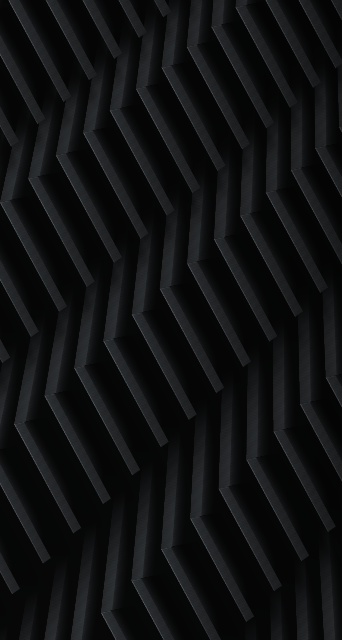
Write a WebGL 1 fragment shader that draws this pattern.

```glsl
precision highp float;
// Dark rows of bent slats climbing to the right, with edge glints and soft shadow gaps.
uniform vec2 u_resolution;

const float CANVAS_UNITS = 768.0;  // canvas height in design units, y points down
const int ROWS = 5;
const int BARS = 19;
const float FIRST_BAR = -3.0;
const vec2 PATTERN_SHIFT = vec2(-5.0, 1.0);
const float FACE_WIDTH = 13.0;
const float MITRE_SLOPE = 0.22;
const float END_SLOPE = 0.5;
const vec2 LOWER_ARM = vec2(71.0, 131.0);
const float UPPER_LENGTH = 165.0;
const float GAP_WIDTH = 34.0;
const float GLOW_REACH = 9.0;
const float BACKGROUND = 0.026;
const float UPPER_LIGHT = 0.185;
const float LOWER_LIGHT = 0.166;
const float GLINT_LIGHT = 0.37;
const float GRAIN = 0.012;
const vec3 TINT = vec3(0.94, 1.0, 1.06);

// Layered sines give the fine wear on the edges.
float wear(vec2 p) {
  float s = sin(p.x * 1.7 + 2.0 * sin(p.y * 0.61));
  s += sin(p.y * 1.3 + 2.0 * sin(p.x * 0.83));
  s += sin((p.x + p.y) * 2.1);
  return s / 3.0;
}

// Smooth coverage of the interval from lo to hi.
float band(float x, float lo, float hi, float aa) {
  return smoothstep(lo - aa, lo + aa, x) * (1.0 - smoothstep(hi - aa, hi + aa, x));
}

// Elbow of one bar; rows fan out downward and curve along their length.
vec2 elbowAt(float row, float bar) {
  vec2 base = vec2(22.0, 508.0) + row * (vec2(11.7, 295.7)
            + row * (vec2(-13.5, 41.0) + row * vec2(-8.2, 11.3)));
  vec2 pitch = vec2(36.7 + 2.55 * row, -34.5 - row * (6.55 + 0.95 * row));
  vec2 bend = vec2(-0.35 - 0.045 * row, 0.4 + 0.08 * row);
  return base + bar * (pitch + bar * bend) + PATTERN_SHIFT;
}

// Upper arm: lit near the elbow, fading into the row above.
float upperArm(float shade, vec2 q, float lean, float row, float aa) {
  float rise = -q.y - MITRE_SLOPE * q.x;
  float x = q.x + lean * q.y;
  float t = clamp(rise / (UPPER_LENGTH + 16.0 * row), 0.0, 1.0);
  float above = smoothstep(-aa, aa, rise);
  float fade = 1.0 - smoothstep(0.12, 1.0, t);
  float side = max(x - FACE_WIDTH, 0.0);
  float glow = 0.125 * fade * exp(-side / GLOW_REACH) * step(0.0, x);
  shade = max(shade, glow * above);
  float face = UPPER_LIGHT * fade * mix(0.8, 1.0, clamp(x / FACE_WIDTH, 0.0, 1.0));
  float cover = band(x, 0.0, FACE_WIDTH, aa) * above * smoothstep(0.0, 0.25, fade);
  return mix(shade, max(face, BACKGROUND), cover);
}

// Lower arm: a crisp slat with a glinting left edge and a shaded gap beside it.
float lowerArm(float shade, vec2 q, vec2 arm, float aa) {
  float drop = q.y + MITRE_SLOPE * q.x;
  float x = q.x - q.y * arm.x / arm.y;
  float t = q.y / arm.y;
  float below = smoothstep(-aa, aa, drop);
  float side = max(x - FACE_WIDTH, 0.0);

  // Shadow and soft light in the gap
  float gap = smoothstep(0.0, 4.0, x) * (1.0 - smoothstep(GAP_WIDTH, GAP_WIDTH + 16.0, x));
  gap *= below * (1.0 - smoothstep(0.7, 1.1, t));
  shade = mix(shade, BACKGROUND * 0.75, 0.8 * gap);
  float glow = 0.095 * exp(-side / GLOW_REACH) * step(0.0, x);
  shade = max(shade, glow * below * (1.0 - smoothstep(0.45, 1.0, t)));

  // Face with a slanted end
  float inside = below * (1.0 - smoothstep(-aa, aa, q.y - arm.y + END_SLOPE * x));
  float face = LOWER_LIGHT * mix(1.06, 0.82, clamp(t, 0.0, 1.0));
  face *= mix(1.0, 0.88, smoothstep(0.0, FACE_WIDTH, x));
  shade = mix(shade, face, band(x, 0.0, FACE_WIDTH, aa) * inside);

  // Worn glints along the left edge and the fold
  float edge = band(x, -0.2, 1.2, aa) * (0.62 + 0.38 * wear(q * 1.9 + arm));
  edge *= 1.0 - 0.65 * smoothstep(0.2, 1.0, t);
  float fold = 0.3 * band(drop, -0.3, 0.9, aa) * band(x, 0.0, FACE_WIDTH, aa);
  return mix(shade, GLINT_LIGHT, max(edge, fold) * inside);
}

void main() {
  float unit = CANVAS_UNITS / u_resolution.y;
  vec2 p = vec2(gl_FragCoord.x, u_resolution.y - gl_FragCoord.y) * unit;
  float aa = 0.55 * unit;
  float shade = BACKGROUND;

  // Lower rows first, so each row overlaps the one beneath it
  for (int r = 0; r < ROWS; r++) {
    float row = 2.0 - float(r);
    for (int b = 0; b < BARS; b++) {
      float bar = FIRST_BAR + float(b);
      vec2 elbow = elbowAt(row, bar);
      vec2 q = p - elbow;
      float lean = 0.20 - 0.00056 * elbow.x - 0.02 * row;
      shade = upperArm(shade, q, lean, row, aa);
      shade = lowerArm(shade, q, LOWER_ARM * (1.0 - 0.009 * bar), aa);
    }
  }

  // Light falls off toward the upper right
  vec2 uv = gl_FragCoord.xy / u_resolution;
  shade *= 1.08 - 0.24 * uv.x * uv.x - 0.10 * uv.y;
  shade += GRAIN * wear(p * 2.7) * smoothstep(0.03, 0.12, shade);
  gl_FragColor = vec4(shade * TINT, 1.0);
}
```
